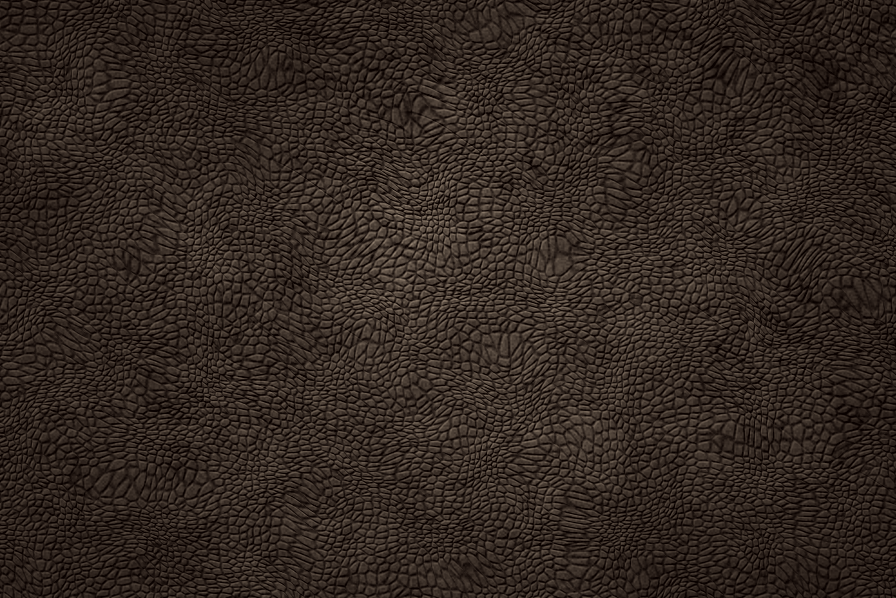
Give the GLSL for this texture, as a Shadertoy shader.

```glsl
// Dark brown pebbled leather with fine creases, softly lit in the middle.

float hash(vec2 p) {
    return fract(sin(dot(p, vec2(127.1, 311.7))) * 43758.5453);
}

float noise(vec2 p) {
    vec2 i = floor(p), f = fract(p);
    f = f * f * (3.0 - 2.0 * f);
    return mix(mix(hash(i), hash(i + vec2(1, 0)), f.x),
               mix(hash(i + vec2(0, 1)), hash(i + vec2(1, 1)), f.x), f.y);
}

float fbm(vec2 p) {
    float sum = 0.0, amp = 0.5;
    for (int i = 0; i < 4; i++) {
        sum += amp * noise(p);
        p = mat2(1.6, 1.2, -1.2, 1.6) * p + 7.3;
        amp *= 0.5;
    }
    return sum / 0.9375;
}

// Gap between the two nearest cell centres: zero along the grooves
float pebbles(vec2 p) {
    vec2 i = floor(p), f = fract(p);
    float near = 9.0, next = 9.0;
    for (int y = -1; y <= 1; y++)
    for (int x = -1; x <= 1; x++) {
        vec2 c = vec2(x, y);
        vec2 jitter = vec2(hash(i + c), hash(i + c + 57.3));
        float d = length(c + 0.1 + 0.8 * jitter - f);
        next = min(next, max(near, d));
        near = min(near, d);
    }
    return next - near;
}

// Thin wrinkles running down to the right
float creases(vec2 p) {
    vec2 q = mat2(0.82, 0.57, -0.57, 0.82) * p;
    q += 0.04 * vec2(noise(p * 9.0), noise(p * 9.0 + 31.0));
    float line = abs(noise(q * vec2(11.0, 48.0)) - 0.5);
    float area = smoothstep(0.45, 0.7, fbm(p * 3.0 + 4.0));
    return area * (1.0 - smoothstep(0.0, 0.12, line));
}

float leatherHeight(vec2 p) {
    vec2 bend = vec2(noise(p * 13.0), noise(p * 13.0 + 19.0)) - 0.5;
    vec2 q = p + 0.045 * bend;
    q.y += 0.12 * (fbm(p * 2.5) - 0.5);
    float grain = smoothstep(0.0, 0.45, pebbles(q * vec2(64.0, 88.0)));
    float folds = noise(q * vec2(28.0, 42.0));
    return grain + 0.55 * folds - 0.5 * creases(p);
}

float glow(vec2 p, vec2 centre, float radius) {
    vec2 d = (p - centre) / radius;
    return exp(-dot(d, d));
}

void mainImage(out vec4 fragColor, in vec2 fragCoord) {
    vec2 p = fragCoord / iResolution.y;
    vec2 middle = vec2(0.5 * iResolution.x / iResolution.y, 0.49);

    // Broad light and faint uneven patches
    vec2 d = (p - middle) * vec2(1.0, 1.25);
    float light = 0.138 + 0.125 * exp(-3.0 * dot(d, d));
    light *= 0.82 + 0.36 * fbm(p * 4.5 + 2.0);
    light += 0.035 * glow(p, vec2(0.10, 0.81), 0.11);
    light += 0.025 * glow(p, vec2(0.29, 0.57), 0.10);
    light += 0.030 * glow(p, vec2(0.73, 0.60), 0.10);
    light += 0.020 * glow(p, vec2(1.17, 0.58), 0.09);

    // Relief lit from the upper left
    float h = leatherHeight(p);
    float slope = h - leatherHeight(p + vec2(-0.0013, 0.0026));
    float speckle = noise(p * 330.0) - 0.5;
    float shade = 1.0 + 0.45 * (h - 0.85) + 0.62 * slope + 0.5 * speckle;
    float v = clamp(light * max(shade, 0.18), 0.035, 0.62);

    // Brown tint, warmer in the shadows
    vec3 colour = v * vec3(1.0, 0.94, 0.83) - vec3(0.0, 0.03, 0.034);
    fragColor = vec4(max(colour, 0.0), 1.0);
}
```
